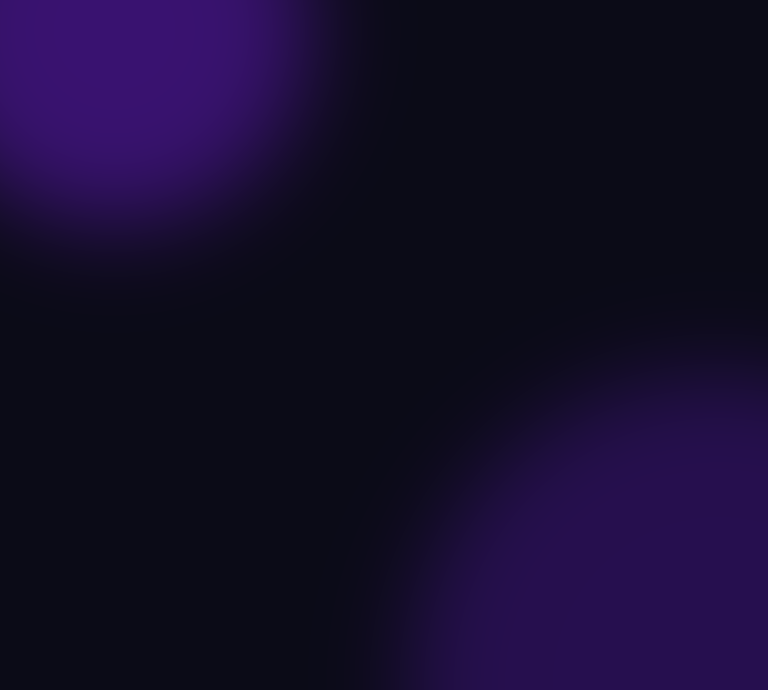
This background is drawn by a Shadertoy shader. Its source:

```glsl
// Two soft violet discs glowing in opposite corners of a near-black navy field.
// Each disc has a Gaussian-blurred rim, computed directly from its signed
// distance, and is blended over the base colour.

const vec3 NIGHT  = vec3(0.042, 0.042, 0.090);
const vec3 VIOLET = vec3(0.223, 0.072, 0.438);
const vec3 INDIGO = vec3(0.150, 0.060, 0.308);

// Smooth approximation of the normal cumulative distribution.
float gaussianStep(float x) {
    x = clamp(x, -4.0, 4.0);
    return 0.5 + 0.5 * tanh(0.7979 * (x + 0.0447 * x * x * x));
}

// Coverage of a disc whose rim is blurred by the given standard deviation.
float blurredDisc(vec2 p, vec2 center, float radius, float blur) {
    return gaussianStep((radius - length(p - center)) / blur);
}

void mainImage(out vec4 fragColor, in vec2 fragCoord) {
    // Canvas height is one unit; the origin is at the lower left.
    vec2 p = fragCoord / iResolution.y;
    float aspect = iResolution.x / iResolution.y;

    // Glows are anchored to the upper left and lower right corners.
    float upperGlow = blurredDisc(p, vec2(0.166, 0.957), 0.275, 0.066);
    float lowerGlow = blurredDisc(p, vec2(aspect - 0.071, 0.010), 0.445, 0.065);

    vec3 color = mix(NIGHT, VIOLET, upperGlow);
    color = mix(color, INDIGO, lowerGlow);
    fragColor = vec4(color, 1.0);
}
```
